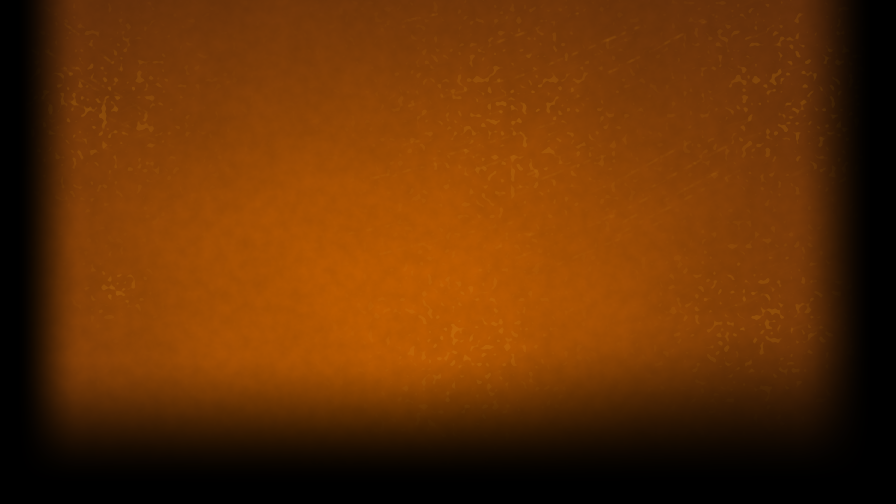
Give the GLSL for this background, as a WebGL 2 fragment shader.

```glsl
#version 300 es
precision highp float;

uniform vec2 u_resolution;
out vec4 outColor;

#define GLOW_CENTER vec2(0.80, 0.41)
#define GLOW_RADIUS vec2(0.74, 0.50)
#define GLOW_COLOR vec3(0.72, 0.345, 0.0)
#define BROWN_COLOR vec3(0.35, 0.165, 0.045)
#define WEAR_COLOR vec3(0.70, 0.40, 0.05)
#define SPECK_SCALE 85.0
#define SPECK_STRENGTH 0.50
#define SCRATCH_COUNT 30
#define SCRATCH_STRENGTH 0.42
#define MOTTLE 0.07

float hash(vec2 p) {
    vec3 q = fract(vec3(p.xyx) * 0.1031);
    q += dot(q, q.yzx + 33.33);
    return fract((q.x + q.y) * q.z);
}

vec2 gradientAt(vec2 cell) {
    float angle = 6.2832 * hash(cell);
    return vec2(cos(angle), sin(angle));
}

float gradientNoise(vec2 p) {
    vec2 i = floor(p), f = fract(p);
    vec2 u = f * f * f * (f * (f * 6.0 - 15.0) + 10.0);
    vec2 e = vec2(1.0, 0.0);
    float low = mix(dot(gradientAt(i), f), dot(gradientAt(i + e), f - e), u.x);
    float high = mix(dot(gradientAt(i + e.yx), f - e.yx),
                     dot(gradientAt(i + e.xx), f - e.xx), u.x);
    return mix(low, high, u.y);
}

float fbm(vec2 p) {
    float sum = 0.0, amplitude = 0.6;
    for (int i = 0; i < 4; i++) {
        sum += amplitude * gradientNoise(p);
        p = mat2(1.6, 1.2, -1.2, 1.6) * p + 7.3;
        amplitude *= 0.5;
    }
    return sum;
}

float segmentDistance(vec2 p, vec2 a, vec2 span) {
    vec2 d = p - a;
    return length(d - span * clamp(dot(d, span) / dot(span, span), 0.0, 1.0));
}

// Areas of worn paint: centre and radius
float wornArea(vec2 p) {
    const vec3 patches[6] = vec3[6](
        vec3(0.20, 0.78, 0.17), vec3(1.02, 0.76, 0.22), vec3(0.92, 0.32, 0.17),
        vec3(1.58, 0.82, 0.22), vec3(0.23, 0.43, 0.06), vec3(1.50, 0.37, 0.17));
    float area = 0.0;
    for (int i = 0; i < 6; i++) {
        vec2 d = (p - patches[i].xy) / patches[i].z;
        area = max(area, exp(-dot(d, d)));
    }
    return area;
}

// Fine scratches: rising to the right, falling near the left edge
float scratches(vec2 p) {
    float sum = 0.0;
    for (int i = 0; i < SCRATCH_COUNT; i++) {
        float k = float(i);
        bool leftSide = i % 5 == 0;
        vec2 r = vec2(hash(vec2(k, 3.1)), hash(vec2(k, 8.7)));
        vec2 start = leftSide ? vec2(0.04, 0.72) + r * vec2(0.16, 0.27)
                              : vec2(0.65, 0.25) + r * vec2(0.75, 0.70);
        float angle = leftSide ? -0.25 - 0.45 * r.y : 0.18 + 0.40 * r.x;
        float span = mix(0.08, 0.32, hash(vec2(k, 5.9)));
        float d = segmentDistance(p, start, span * vec2(cos(angle), sin(angle)));
        sum += (1.0 - smoothstep(0.0005, 0.004, d)) * mix(0.3, 1.0, r.y);
    }
    return min(sum, 1.0);
}

void main() {
    vec2 uv = gl_FragCoord.xy / u_resolution;
    vec2 p = uv * vec2(u_resolution.x / u_resolution.y, 1.0);

    // Warm glow over brown
    vec2 g = (p - GLOW_CENTER) / GLOW_RADIUS;
    vec3 color = mix(BROWN_COLOR, GLOW_COLOR, exp(-dot(g, g)));
    color *= 1.0 + MOTTLE * (fbm(p * 6.0) + fbm(p * 40.0));

    // Specks, streaks and scratches
    float area = wornArea(p);
    float grain = gradientNoise(p * SPECK_SCALE) + 0.6 * fbm(p * 22.0);
    float specks = smoothstep(0.34, 0.56, grain + 0.16 * area) * (0.08 + area);
    vec2 along = mat2(0.93, -0.37, 0.37, 0.93) * p;
    float streaks = smoothstep(0.15, 0.5, fbm(along * vec2(12.0, 60.0))) * area;
    float broken = smoothstep(-0.10, 0.35, fbm(p * 45.0 + 11.0));
    float wear = SPECK_STRENGTH * specks + 0.15 * streaks
               + SCRATCH_STRENGTH * scratches(p) * broken;
    color = mix(color, WEAR_COLOR * mix(0.75, 1.1, exp(-dot(g, g))), min(wear, 0.6));

    // Dark sides and floor, the floor rising at the right
    float sides = smoothstep(0.018, 0.090, uv.x) * (1.0 - smoothstep(0.885, 0.975, uv.x));
    float rise = 0.30 + 0.08 * smoothstep(0.45, 0.85, uv.x);
    float ground = smoothstep(0.035, rise, uv.y);
    color *= sides * ground;

    outColor = vec4(color, 1.0);
}
```
